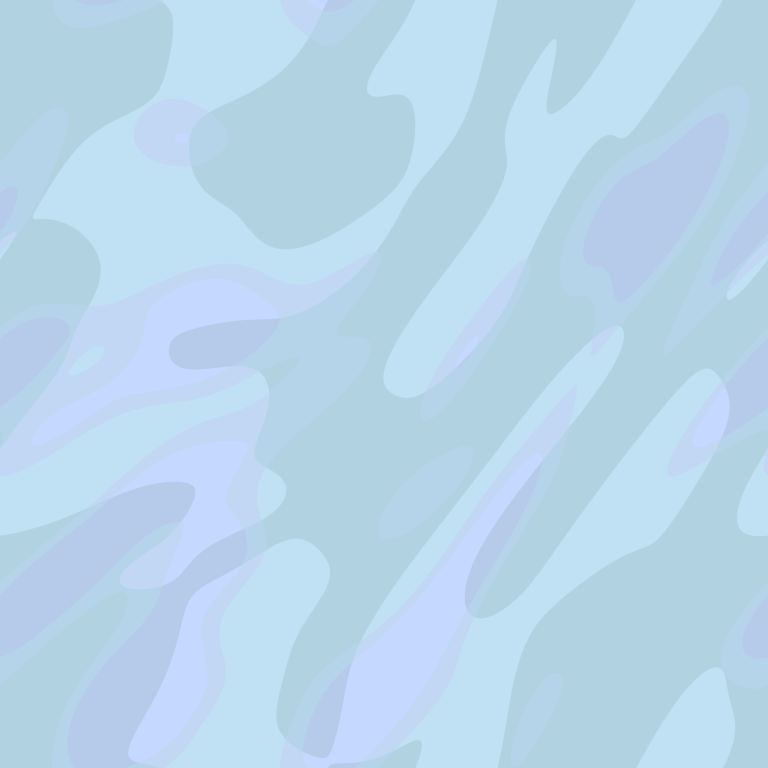
A Shadertoy shader for this pattern:

```glsl
// Draws a seamless pastel camouflage of slanted, flat-coloured blue and lavender patches.

const float TAU = 6.2831853;

// Dark family, from plain to tinted
const vec3 TEAL       = vec3(0.695, 0.825, 0.882);
const vec3 MIST       = vec3(0.710, 0.833, 0.914);
const vec3 PERIWINKLE = vec3(0.714, 0.792, 0.916);
// Light family, from plain to tinted
const vec3 ICE        = vec3(0.753, 0.882, 0.957);
const vec3 LILAC      = vec3(0.757, 0.843, 0.957);
const vec3 LAVENDER   = vec3(0.773, 0.847, 1.000);

// Integer hash: two values in 0..1 for one whole-number pair
vec2 hash2(ivec2 cell, uint seed) {
    uvec2 h = uvec2(cell + 64) * 1664525u + 1013904223u + seed * 747796405u;
    h.x += h.y * 1664525u;
    h.y += h.x * 1664525u;
    h ^= h >> 16u;
    h.x += h.y * 1664525u;
    h.y += h.x * 1664525u;
    h ^= h >> 16u;
    return vec2(h & 0xFFFFu) / 65535.0;
}

// Periodic warp: patches lie flatter on the left and steeper on the right
vec2 bend(vec2 p, vec2 amount) {
    return p + amount * sin(TAU * (p.yx + vec2(0.1, -0.25)));
}

// Two independent smooth fields, zero mean and unit variance.
// Whole-number frequencies tile; spread.x is the frequency range across
// the patches, spread.y the range along them.
vec2 patchFields(vec2 p, vec2 along, vec2 spread, uint seed) {
    vec2 across = vec2(along.y, -along.x);
    vec2 total = vec2(0.0);
    float power = 0.0;
    for (int kx = 0; kx <= 9; kx++) {
        for (int ky = -9; ky <= 4; ky++) {
            if (kx == 0 && ky >= 0) continue;  // mirrored half and constant
            vec2 k = vec2(kx, ky);
            vec2 r = vec2(dot(k, across), dot(k, along)) / spread;
            float weight = exp(-0.25 * dot(r, r));
            if (weight < 0.12) continue;
            vec2 phase = hash2(ivec2(kx, ky), seed);
            total += weight * cos(TAU * (dot(k, p) + phase));
            power += 0.5 * weight * weight;
        }
    }
    return total / sqrt(power);
}

// Smoothed step about one pixel wide
float edge(float level, float value, float pixel) {
    return smoothstep(-0.6, 0.6, (value - level) / max(pixel, 1e-5));
}

// Three flat colours chosen by two tint masks
vec3 tintRamp(vec3 plain, vec3 middle, vec3 tinted, vec2 mask) {
    return mix(mix(plain, middle, mask.x), tinted, mask.y);
}

void mainImage(out vec4 fragColor, in vec2 fragCoord) {
    vec2 uv = fragCoord / iResolution.xy;
    vec2 p = bend(uv, vec2(0.03, 0.085));
    vec2 field = patchFields(p, vec2(0.64, 0.768), vec2(4.0, 1.4), 7u);
    vec2 pixel = fwidth(field);

    // Brightness has two levels, tint has three
    float light = edge(0.28, field.x, pixel.x);
    vec2 tint = vec2(edge(0.33, field.y, pixel.y), edge(1.0, field.y, pixel.y));

    vec3 darkColor = tintRamp(TEAL, MIST, PERIWINKLE, tint);
    vec3 lightColor = tintRamp(ICE, LILAC, LAVENDER, tint);
    fragColor = vec4(mix(darkColor, lightColor, light), 1.0);
}
```
